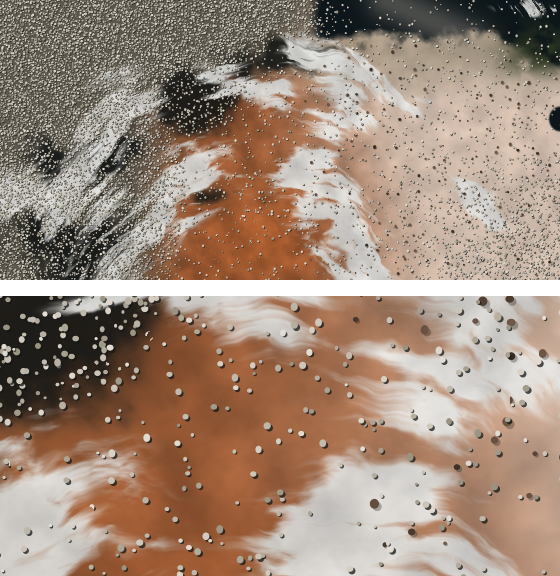
Top: the whole. Bottom: its middle third, enlarged.
Reproduce this texture procedurally as a Shadertoy shader.

```glsl
#define GRAIN_SCALE 128.0
#define PIT_SCALE 26.0
#define WISP_STRETCH vec2(9.0, 30.0)
#define WISP_CONTRAST 2.1
#define CREAM vec3(0.90, 0.87, 0.83)
#define SAND vec3(0.60, 0.57, 0.50)
#define SOIL vec3(0.36, 0.34, 0.30)
#define SHADE vec3(0.08, 0.09, 0.085)
#define RUST vec3(0.58, 0.34, 0.20)
#define BLUSH vec3(0.81, 0.73, 0.67)
#define SEA vec3(0.05, 0.085, 0.10)
#define CLOUD vec3(0.86, 0.86, 0.85)

// Cloud banks as segments (start, end) with their widths
const vec4 BANKS[10] = vec4[10](
    vec4(0.36, 0.00, 0.72, 0.38), vec4(0.25, 0.36, 0.50, 0.72),
    vec4(1.20, 0.60, 1.09, 0.35), vec4(1.09, 0.35, 1.30, 0.04),
    vec4(0.74, 0.76, 0.96, 0.64), vec4(1.33, 0.70, 1.49, 0.62),
    vec4(1.64, 0.35, 1.74, 0.22), vec4(1.14, 0.57, 1.34, 0.57),
    vec4(1.06, 0.82, 1.30, 0.73), vec4(0.04, 0.28, 0.34, 0.30));
const float WIDTHS[10] = float[10](
    0.12, 0.09, 0.10, 0.12, 0.07, 0.05, 0.05, 0.04, 0.07, 0.09);

vec3 hash3(vec2 p) {
    vec3 q = fract(p.xyx * vec3(0.1031, 0.1030, 0.0973));
    q += dot(q, q.yxz + 33.33);
    return fract((q.xxy + q.yzz) * q.zyx);
}

float noise(vec2 p) {
    vec2 i = floor(p), f = fract(p);
    f = f * f * (3.0 - 2.0 * f);
    return mix(mix(hash3(i).x, hash3(i + vec2(1, 0)).x, f.x),
               mix(hash3(i + vec2(0, 1)).x, hash3(i + vec2(1, 1)).x, f.x), f.y);
}

float fbm(vec2 p) {
    float sum = 0.0, amp = 0.5;
    for (int i = 0; i < 5; i++) {
        sum += amp * noise(p);
        p = mat2(1.6, 1.2, -1.2, 1.6) * p + 7.3;
        amp *= 0.5;
    }
    return sum;
}

float blob(vec2 p, vec2 centre, vec2 size) {
    vec2 d = (p - centre) / size;
    return exp(-dot(d, d));
}

float bank(vec2 p, vec4 s, float width) {
    vec2 a = p - s.xy, b = s.zw - s.xy;
    float d = length(a - b * clamp(dot(a, b) / dot(b, b), 0.0, 1.0)) / width;
    return exp(-d * d);
}

// Jittered dots, each lit above and shaded on its lower right side
vec3 scatter(vec3 col, vec2 p, float scale, float density, vec2 radii, vec3 low, vec3 high, float shadow) {
    vec2 g = p * scale;
    float soft = 0.6 * scale / iResolution.y;
    for (int j = -1; j <= 1; j++)
    for (int i = -1; i <= 1; i++) {
        vec2 cell = floor(g) + vec2(i, j);
        vec3 h = hash3(cell + 11.0), k = hash3(cell + 271.0);
        if (h.z > density) continue;
        vec2 d = g - cell - h.xy;
        float r = mix(radii.x, radii.y, k.x);
        float under = smoothstep(r + soft, r - soft, length(d + vec2(-0.6, 0.6) * r));
        float body = smoothstep(r + soft, r - soft, length(d * vec2(1.0, 0.8 + 0.4 * k.z)));
        col = mix(col, SHADE, under * shadow);
        col = mix(col, mix(low, high, k.y), body);
    }
    return col;
}

void mainImage(out vec4 fragColor, in vec2 fragCoord) {
    vec2 p = fragCoord / iResolution.y;
    p.x *= 2.0 * iResolution.y / iResolution.x;
    float broad = fbm(p * 4.0), rough = fbm(p * 17.0 + 40.0);
    vec2 w = p + 0.14 * (vec2(broad, fbm(p * 4.0 + 19.0)) - 0.5);

    // Land: rust in the middle, blush to the right, grey soil to the left
    float pale = smoothstep(1.0, 1.65, w.x + 0.25 * w.y);
    vec3 col = mix(RUST, BLUSH, pale);
    col = mix(col, vec3(0.68, 0.36, 0.17), 0.6 * blob(w, vec2(0.92, 0.12), vec2(0.28, 0.2)));
    col = mix(col, vec3(0.60, 0.55, 0.47), 0.7 * smoothstep(0.62, 0.85, w.y));
    col *= 0.72 + 0.56 * mix(rough, 0.5, 0.55 * pale);
    float sandy = smoothstep(0.72, 0.42, w.x - 0.55 * smoothstep(0.65, 0.95, w.y));
    col = mix(col, SOIL, sandy);

    // Dark hollows
    float dark = blob(w, vec2(0.70, 0.64), vec2(0.19, 0.15))
               + 0.9 * blob(w, vec2(0.40, 0.46), vec2(0.12, 0.09))
               + 0.9 * blob(w, vec2(0.28, 0.14), vec2(0.25, 0.16))
               + 0.7 * blob(w, vec2(0.18, 0.45), vec2(0.12, 0.10))
               + 0.8 * blob(w, vec2(1.00, 0.80), vec2(0.20, 0.08))
               + 0.5 * blob(w, vec2(0.75, 0.28), vec2(0.10, 0.08));
    dark = smoothstep(0.25, 0.75, dark + 0.7 * (rough - 0.5));
    col = mix(col, SHADE, 0.92 * dark);

    // Sea with a drifting haze, a green shore and a small lake
    float shore = 0.87 - 0.10 * smoothstep(1.72, 2.0, p.x) + 0.10 * (rough - 0.5);
    float sea = smoothstep(-0.025, 0.025, p.y - shore) * smoothstep(1.07, 1.13, w.x);
    float haze = bank(p, vec4(1.38, 1.0, 1.68, 0.86), 0.07);
    float green = blob(w, vec2(1.92, 0.82), vec2(0.15, 0.07));
    col = mix(col, mix(SEA, vec3(0.42, 0.41, 0.39), 0.65 * haze), sea);
    col = mix(col, vec3(0.17, 0.21, 0.13), green * smoothstep(0.3, 0.55, rough));
    col = mix(col, SEA, smoothstep(1.1, 0.85, length((p - vec2(2.0, 0.575)) / vec2(0.04, 0.045))));

    // Feathered clouds along arched streaks
    float cover = 0.0;
    for (int i = 0; i < 10; i++) cover = max(cover, bank(w, BANKS[i], WIDTHS[i]));
    vec2 arch = vec2(w.x, w.y + 0.8 * (w.x - 0.95) * (w.x - 0.95));
    float wisps = fbm(arch * WISP_STRETCH + 2.0 * broad);
    float field = cover + WISP_CONTRAST * (wisps - 0.5);
    float cloud = smoothstep(0.30, 0.85, field) * smoothstep(0.03, 0.35, cover);
    float foam = smoothstep(0.03, 0.0, abs(p.y - 0.97 + 0.4 * (p.x - 1.85) * (p.x - 1.7) + 0.1 * (rough - 0.5)));
    cloud = max(cloud, foam * smoothstep(1.72, 1.85, p.x) * smoothstep(0.48, 0.6, wisps));
    col = mix(col, CLOUD * (0.82 + 0.32 * rough), 0.95 * cloud);

    // Pits on the bare land, then sand grains over everything
    float pitted = 0.45 * smoothstep(0.95, 1.5, p.x) * (1.0 - sea);
    col = scatter(col, p, PIT_SCALE, pitted, vec2(0.05, 0.15), vec3(0.20, 0.16, 0.13), vec3(0.45, 0.35, 0.28), 0.3);
    float corner = smoothstep(0.55, 0.0, length((p - vec2(2.0, 0.0)) * vec2(0.8, 1.0)));
    float density = mix(0.07, 0.80, sandy) * (1.0 - 0.55 * dark) + 0.45 * corner;
    density = max(density, 0.28 * dark * smoothstep(1.1, 0.8, p.x)) * (1.0 - 0.5 * sea);
    col = scatter(col, p, GRAIN_SCALE, density, vec2(0.22, 0.55), SAND, CREAM, 0.75);

    fragColor = vec4(clamp(col, 0.0, 1.0), 1.0);
}
```
